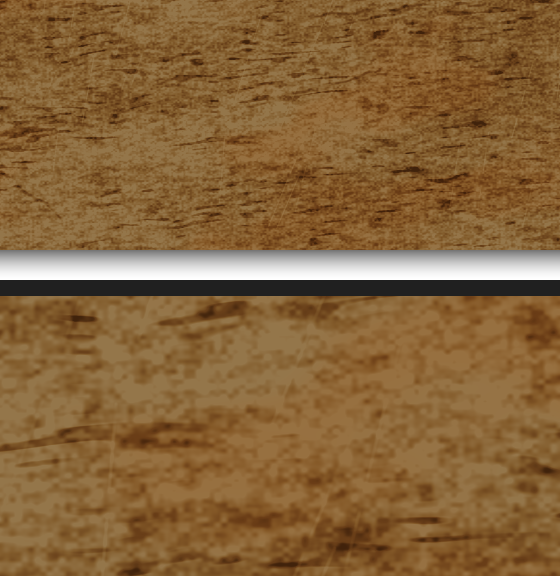
Top: the whole. Bottom: its middle third, enlarged.
This texture is drawn by a Shadertoy shader. Its source:

```glsl
const vec3 DEEP_BROWN = vec3(0.25, 0.135, 0.045);
const vec3 DARK_BROWN = vec3(0.41, 0.25, 0.10);
const vec3 MID_BROWN = vec3(0.51, 0.36, 0.17);
const vec3 PALE_BROWN = vec3(0.57, 0.445, 0.27);
const float BOARD_EDGE = 0.107;

float hash(vec2 p) {
    vec3 q = fract(p.xyx * vec3(0.1031, 0.1030, 0.0973));
    q += dot(q, q.yzx + 33.33);
    return fract((q.x + q.y) * q.z);
}

float noise(vec2 p) {
    vec2 i = floor(p), f = fract(p);
    f = f * f * (3.0 - 2.0 * f);
    vec2 e = vec2(1.0, 0.0);
    return mix(mix(hash(i), hash(i + e.xy), f.x),
               mix(hash(i + e.yx), hash(i + e.xx), f.x), f.y);
}

float fbm(vec2 p) {
    float sum = 0.0, amp = 0.53;
    for (int i = 0; i < 4; i++) {
        sum += amp * noise(p);
        p = p * 2.03 + 17.3;
        amp *= 0.5;
    }
    return sum;
}

float segment(vec2 p, vec2 a, vec2 b) {
    vec2 pa = p - a, ba = b - a;
    return length(pa - ba * clamp(dot(pa, ba) / dot(ba, ba), 0.0, 1.0));
}

float stroke(float dist, float width, float blur) {
    return 1.0 - smoothstep(width, width + blur, dist);
}

// Thin pale knife marks, mostly steep and leaning right
float scratches(vec2 p, float pixel) {
    float sum = 0.0;
    for (int i = 0; i < 26; i++) {
        float k = float(i);
        vec2 a = vec2(2.0 * hash(vec2(k, 3.1)), 0.1 + 0.85 * hash(vec2(k, 7.7)));
        float lean = mix(0.05, 0.45, hash(vec2(k, 11.3)));
        float len = mix(0.08, 0.42, hash(vec2(k, 19.9)));
        float strength = mix(0.2, 0.8, hash(vec2(k, 23.5)));
        float d = segment(p, a, a + len * vec2(lean, 1.0));
        sum = max(sum, strength * stroke(d, 0.0003, max(0.003, pixel)));
    }
    return sum * smoothstep(0.2, 0.6, noise(p * vec2(25.0, 38.0)));
}

// Small ragged dark blotches
float stains(vec2 p) {
    float sum = 0.0;
    vec2 warp = vec2(fbm(p * 24.0), fbm(p * 30.0 + 41.0)) - 0.5;
    for (int i = 0; i < 15; i++) {
        float k = float(i);
        vec2 c = vec2(2.0 * hash(vec2(k, 31.7)), mix(0.15, 0.98, hash(vec2(k, 47.1))));
        vec2 size = vec2(0.055, 0.024) * mix(0.6, 1.4, hash(vec2(k, 53.9)));
        float d = length((p - c + warp * vec2(0.09, 0.05)) / size);
        sum = max(sum, mix(0.4, 1.0, hash(vec2(k, 61.3))) * (1.0 - smoothstep(0.2, 1.3, d)));
    }
    return sum;
}

float grooves(vec2 p) {
    vec2 q = p + 0.022 * (vec2(noise(p * 18.0), noise(p * 22.0 + 9.0)) - 0.5);
    float d = segment(q, vec2(0.83, 0.60), vec2(1.36, 0.75));
    d = min(d, segment(q, vec2(1.14, 0.945), vec2(1.56, 0.985)));
    d = min(d, segment(q, vec2(0.0, 0.39), vec2(0.28, 0.17)));
    return stroke(d, 0.001, 0.008) * smoothstep(0.25, 0.65, noise(p * vec2(30.0, 45.0)));
}

vec3 woodRamp(float tone) {
    vec3 c = mix(DEEP_BROWN, DARK_BROWN, smoothstep(-0.7, 0.0, tone));
    c = mix(c, MID_BROWN, clamp(tone * 2.0, 0.0, 1.0));
    return mix(c, PALE_BROWN, clamp(tone * 2.0 - 1.0, 0.0, 1.2));
}

vec3 wood(vec2 p, float pixel) {
    // Fibres wander and rise slightly to the right
    vec2 g = vec2(p.x, p.y - 0.06 * p.x + 0.035 * noise(p * vec2(5.0, 8.0)));
    float fibre = noise(g * vec2(24.0, 88.0)) - 0.5;
    float slant = noise(vec2(p.x + p.y, p.y - 0.35 * p.x) * vec2(45.0, 110.0)) - 0.5;
    float grain = noise(p * vec2(135.0, 170.0)) - 0.5;
    float weave = noise(vec2(p.x * 110.0, p.y * 7.0)) - 0.5;
    float bands = fbm(g * vec2(1.8, 6.0) + 4.0) - 0.5;
    float cracks = smoothstep(0.66, 0.88, noise(g * vec2(17.0, 92.0) + 71.0))
                 * smoothstep(0.35, 0.65, noise(g * vec2(6.0, 11.0) + 23.0));
    float redness = smoothstep(0.45, 0.7, fbm(g * vec2(2.0, 5.0) + 37.0));

    float tone = 0.75 + 0.65 * fibre + 0.6 * slant + 0.75 * grain + 0.22 * weave + 1.1 * bands;
    tone -= 0.16 * exp(-pow((p.y - 0.62) / 0.09, 2.0));
    tone -= 0.85 * cracks + 0.75 * stains(p) + 0.7 * grooves(p);
    tone += 0.55 * scratches(p, pixel);
    return woodRamp(tone) * mix(vec3(1.0), vec3(1.02, 0.95, 0.86), redness);
}

void mainImage(out vec4 fragColor, in vec2 fragCoord) {
    vec2 p = fragCoord / iResolution.y;
    float pixel = 1.0 / iResolution.y;

    // Soft shadow fading to white under the board
    float depth = clamp((BOARD_EDGE - p.y) / BOARD_EDGE, 0.0, 1.0);
    vec3 shadow = vec3(1.0 - 0.55 * pow(1.0 - depth, 1.7));

    float board = smoothstep(-0.5, 0.5, (p.y - BOARD_EDGE) / pixel);
    fragColor = vec4(mix(shadow, wood(p, pixel), board), 1.0);
}
```
